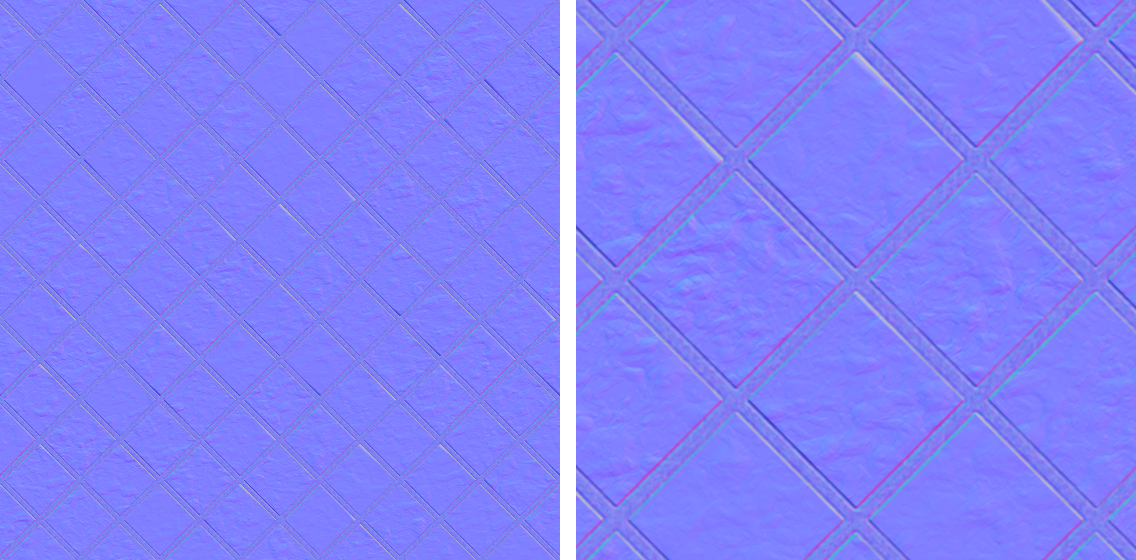
Left, the full canvas; right, a detail of the centre.
Write a three.js fragment shader that draws this texture map.

```glsl
// Tangent-space normal map of square stone tiles laid diagonally with grainy joints.
// Each tile has its own roughness, tilt, edge strength and tapered chips;
// slopes are summed in canvas axes and encoded as a unit normal.
#define REPEATS 7.0        // diamonds across and up
#define TILE_HALF 0.446    // half side of a tile, joint included = 0.5
#define CORNER 0.012       // corner radius
#define EDGE_WIDTH 0.0075  // softness of the edge line
#define EDGE_SLOPE 0.72
#define ROUGH_MIN 0.022
#define ROUGH_MAX 0.082
#define GRAIN_SLOPE 0.22   // sandy joint filler
#define CHIP_SHARE 0.20    // share of edges with a tapered chip
#define CHIP_WIDTH 0.05
#define TILT 0.012

varying vec2 vUv;

float hash(vec2 p) {
  return fract(sin(dot(p, vec2(127.1, 311.7))) * 43758.5453);
}

float noise(vec2 p) {
  vec2 i = floor(p), f = fract(p);
  f = f * f * f * (f * (f * 6.0 - 15.0) + 10.0);
  return mix(mix(hash(i), hash(i + vec2(1.0, 0.0)), f.x),
             mix(hash(i + vec2(0.0, 1.0)), hash(i + vec2(1.0, 1.0)), f.x), f.y);
}

// Diagonal tile axes <-> canvas axes
vec2 toCanvas(vec2 v) {
  return vec2(v.x + v.y, v.x - v.y) * 0.70711;
}

// Cleft stone: sheared, warped noise with soft creases
float stoneHeight(vec2 p) {
  p = vec2(4.8 * p.x + 1.2 * p.y, 6.6 * p.y - 1.6 * p.x);
  p += 0.3 * vec2(noise(p + 5.3), noise(p + 19.1));
  float height = 0.0, amp = 0.15;
  for (int k = 0; k < 4; k++) {
    float n = noise(p);
    height += amp * mix(n, abs(2.0 * n - 1.0), 0.4);
    p = mat2(0.88, 0.47, -0.47, 0.88) * p * 1.9 + 7.7;
    amp *= 0.52;
  }
  return height;
}

vec2 stoneSlope(vec2 p) {
  vec2 e = vec2(0.012, 0.0);
  float h = stoneHeight(p);
  return (h - vec2(stoneHeight(p + e.xy), stoneHeight(p + e.yx))) / e.x;
}

// Signed distance to the rounded tile in z, outward direction in xy
vec3 tileEdge(vec2 f, float halfSide) {
  vec2 q = abs(f) - halfSide + CORNER;
  float d = length(max(q, 0.0)) + min(max(q.x, q.y), 0.0) - CORNER;
  vec2 axis = q.x > q.y ? vec2(1.0, 0.0) : vec2(0.0, 1.0);
  vec2 dir = min(q.x, q.y) > 0.0 ? normalize(q) : axis;
  return vec3(dir * sign(f), d);
}

// Tapered bevel along the two falling edges of a tile
float chipSlope(vec2 f, vec2 id, float d) {
  float side = f.x < 0.0 ? -1.0 : 1.0;
  vec2 key = id + side * vec2(3.1, 7.7);
  float present = step(1.0 - CHIP_SHARE, hash(key));
  float heading = hash(key + 2.3) < 0.5 ? -1.0 : 1.0;
  float start = mix(-0.45, 0.15, hash(key + 4.9));
  float taper = smoothstep(start, 0.45, f.y * heading);
  float width = 0.01 + CHIP_WIDTH * taper * hash(key + 8.2);
  float inset = abs(f.x) - TILE_HALF;
  float band = smoothstep(-width, -0.2 * width, inset);
  return side * present * taper * band * (1.0 - smoothstep(0.0, 0.012, d)) * 0.45;
}

void main() {
  // Diagonal cells, with ids that wrap at the canvas border
  vec2 g = vec2(vUv.x + vUv.y, vUv.x - vUv.y) * REPEATS;
  vec2 cell = floor(g), f = fract(g) - 0.5;
  vec2 id = mod(vec2(cell.x + cell.y, cell.x - cell.y) + 0.5, 2.0 * REPEATS);
  id = floor(id);

  float halfSide = TILE_HALF + 0.008 * (hash(id + 31.0) - 0.5);
  vec3 edge = tileEdge(f, halfSide);
  float d = edge.z;
  float stone = 1.0 - smoothstep(-0.01, 0.01, d);
  vec2 p = toCanvas(f) + 20.0 * vec2(hash(id + 0.7), hash(id + 13.4));

  // Tile face: mostly rough, a few smooth, with a slight tilt
  float rough = mix(ROUGH_MIN, ROUGH_MAX, sqrt(hash(id + 51.0)));
  rough *= 0.75 + 0.5 * noise(p * 2.6);
  vec2 tilt = TILT * (vec2(hash(id + 61.0), hash(id + 71.0)) - 0.5);
  vec2 slope = stone * (stoneSlope(p) * rough + tilt);

  // Joint: fine grain
  vec2 grain = vec2(noise(p * 48.0), noise(p * 48.0 + 91.0)) - 0.5;
  slope += (1.0 - stone) * grain * GRAIN_SLOPE;

  // Thin edge line with a weaker counter line at its foot
  float line = exp(-pow(abs(d) / EDGE_WIDTH, 2.0));
  float foot = exp(-pow(abs(d - 0.02) / EDGE_WIDTH, 2.0));
  float wear = mix(0.45, 1.1, hash(id + floor(edge.xy + 0.5) * 3.7 + 83.0));
  wear *= 0.7 + 0.6 * noise(p * 9.0);
  slope += toCanvas(edge.xy) * wear * EDGE_SLOPE * (line - 0.45 * foot);
  slope += toCanvas(vec2(chipSlope(f, id, d), 0.0));

  // Encode, with blue dulled in the joints and along the edges
  vec3 color = normalize(vec3(slope, 1.0)) * 0.5 + 0.5;
  color.b *= 1.0 - 0.10 * line - 0.05 * (1.0 - stone);
  gl_FragColor = vec4(color, 1.0);
}
```
